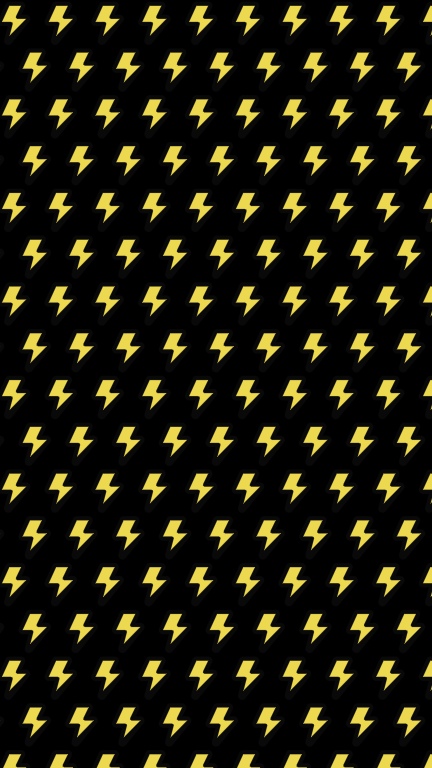
This pattern is drawn by a WebGL 2 fragment shader. Its source:

```glsl
#version 300 es
precision highp float;
// Staggered rows of yellow lightning bolts on black, each with a faint dark border.
// The plane is folded into square cells; one signed polygon distance per cell
// gives the bolt, and a second one with a longer tip gives the border.

uniform vec2 u_resolution;
out vec4 fragColor;

const float COLUMNS = 9.235;               // repeats across the canvas width
const float ROW_SHIFT = 0.442;             // sideways shift of odd rows, in cells
const vec2 GRID_START = vec2(0.043, 0.293); // top-left of first bolt, in cells
const vec2 BOLT_ANCHOR = vec2(0.25, 0.87); // top-left of the bolt inside its cell
const float BORDER_WIDTH = 0.09;
const vec2 BORDER_TIP = vec2(-0.03, -0.11); // extra reach of the border's tip
const float EDGE_SOFTNESS = 0.75;          // half width of an edge, in pixels

const vec3 BLACK = vec3(0.0);
const vec3 BORDER_COLOR = vec3(0.035);
const vec3 YELLOW = vec3(0.93, 0.85, 0.31);

// Bolt corners, clockwise from the top left, in cells
const int CORNERS = 11;
const int TIP = 6;
const vec2 BOLT[CORNERS] = vec2[CORNERS](
    vec2(0.157, 0.0), vec2(0.407, 0.0),
    vec2(0.300, -0.221), vec2(0.297, -0.257), vec2(0.329, -0.279),
    vec2(0.514, -0.279), vec2(0.164, -0.636),
    vec2(0.229, -0.386), vec2(0.221, -0.357), vec2(0.186, -0.343),
    vec2(0.0, -0.343));

vec2 boltCorner(int i, vec2 tipOffset) {
    return BOLT[i] + (i == TIP ? tipOffset : vec2(0.0));
}

// Signed distance to the bolt, negative inside
float boltDistance(vec2 p, vec2 tipOffset) {
    float nearest = 1e6;
    float side = 1.0;
    vec2 b = boltCorner(CORNERS - 1, tipOffset);
    for (int i = 0; i < CORNERS; i++) {
        vec2 a = boltCorner(i, tipOffset);
        vec2 edge = b - a;
        vec2 toPoint = p - a;
        vec2 gap = toPoint - edge * clamp(dot(toPoint, edge) / dot(edge, edge), 0.0, 1.0);
        nearest = min(nearest, dot(gap, gap));
        // Flip the sign at each edge crossed by a horizontal ray
        bvec3 crossing = bvec3(p.y >= a.y, p.y < b.y,
                               edge.x * toPoint.y > edge.y * toPoint.x);
        if (all(crossing) || all(not(crossing))) side = -side;
        b = a;
    }
    return side * sqrt(nearest);
}

float coverage(float dist, float pixel) {
    return 1.0 - smoothstep(-EDGE_SOFTNESS * pixel, EDGE_SOFTNESS * pixel, dist);
}

void main() {
    float pixel = COLUMNS / u_resolution.x;
    vec2 grid = gl_FragCoord.xy * pixel - GRID_START + BOLT_ANCHOR;

    // Stagger every other row, then fold into one cell
    grid.x -= ROW_SHIFT * mod(floor(grid.y), 2.0);
    vec2 local = fract(grid) - BOLT_ANCHOR;

    // Border below, bolt above
    float border = boltDistance(local, BORDER_TIP) - BORDER_WIDTH;
    float bolt = boltDistance(local, vec2(0.0));
    vec3 color = mix(BLACK, BORDER_COLOR, coverage(border, pixel));
    color = mix(color, YELLOW, coverage(bolt, pixel));
    fragColor = vec4(color, 1.0);
}
```
